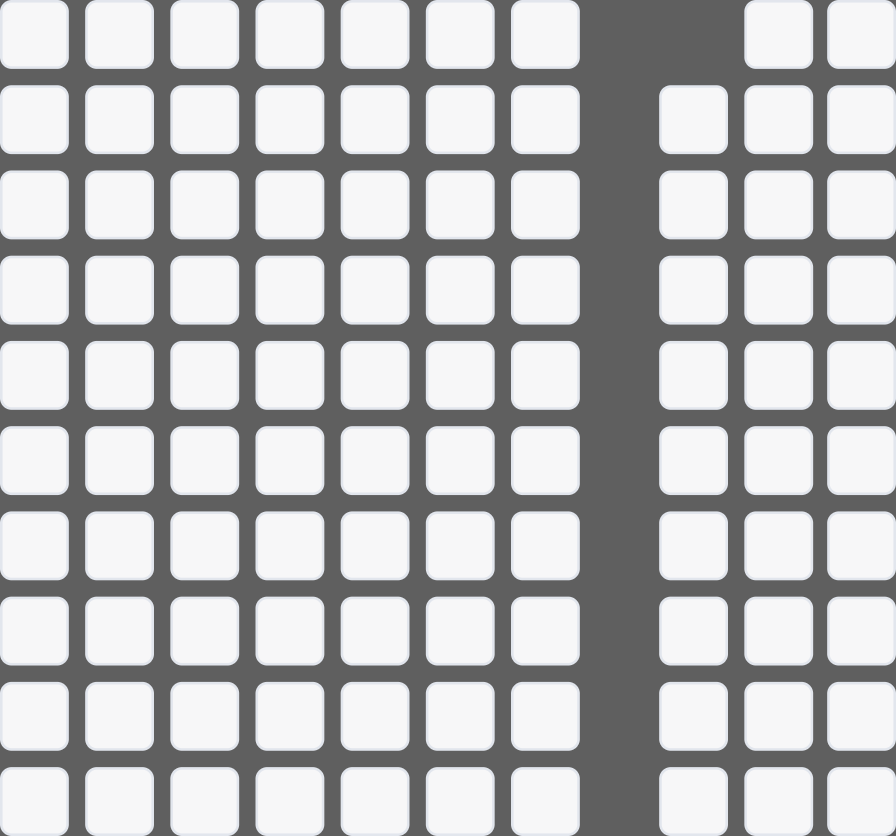
Reproduce this pattern procedurally as a Shadertoy shader.

```glsl
// Draws a grid of pale rounded tiles on grey, split by a wide vertical aisle.

const vec2 BOARD = vec2(768.0, 716.0);  // design units spanning the canvas
const float PITCH = 73.0;
const float TILE_SIZE = 59.0;
const float CORNER_RADIUS = 10.0;
const float RIM_WIDTH = 2.2;

const vec3 GROUND_COLOR = vec3(0.373);
const vec3 FACE_COLOR = vec3(0.969, 0.969, 0.972);
const vec3 RIM_COLOR = vec3(0.885, 0.900, 0.930);

// Signed distance to a rounded box centred on the origin
float roundedBox(vec2 p, vec2 halfSize, float radius) {
    vec2 q = abs(p) - halfSize + radius;
    return length(max(q, 0.0)) + min(max(q.x, q.y), 0.0) - radius;
}

// Distance to a block of tiles: left edge, then columns and rows
float tileBlock(vec2 p, float left, vec2 count) {
    vec2 q = p - vec2(left, 0.0) - 0.5 * TILE_SIZE;
    vec2 cell = clamp(floor(q / PITCH + 0.5), vec2(0.0), count - 1.0);
    return roundedBox(q - cell * PITCH, vec2(0.5 * TILE_SIZE), CORNER_RADIUS);
}

// Smooth coverage of the inside of a distance field
float coverage(float dist, float pixel) {
    return clamp(0.5 - dist / pixel, 0.0, 1.0);
}

// Lay a rimmed tile over the ground
vec3 shadeTile(vec3 ground, float dist, float pixel) {
    vec3 tile = mix(RIM_COLOR, FACE_COLOR, coverage(dist + RIM_WIDTH, pixel));
    return mix(ground, tile, coverage(dist, pixel));
}

void mainImage(out vec4 fragColor, in vec2 fragCoord) {
    vec2 p = fragCoord / iResolution.xy * BOARD;
    float pixel = BOARD.y / iResolution.y;

    // Main block, then three columns right of the aisle; the first is shorter
    float dist = tileBlock(p, 0.0, vec2(7.0, 10.0));
    dist = min(dist, tileBlock(p, 565.0, vec2(1.0, 9.0)));
    dist = min(dist, tileBlock(p, 638.0, vec2(1.0, 10.0)));
    dist = min(dist, tileBlock(p, BOARD.x - TILE_SIZE, vec2(1.0, 10.0)));

    fragColor = vec4(shadeTile(GROUND_COLOR, dist, pixel), 1.0);
}
```
